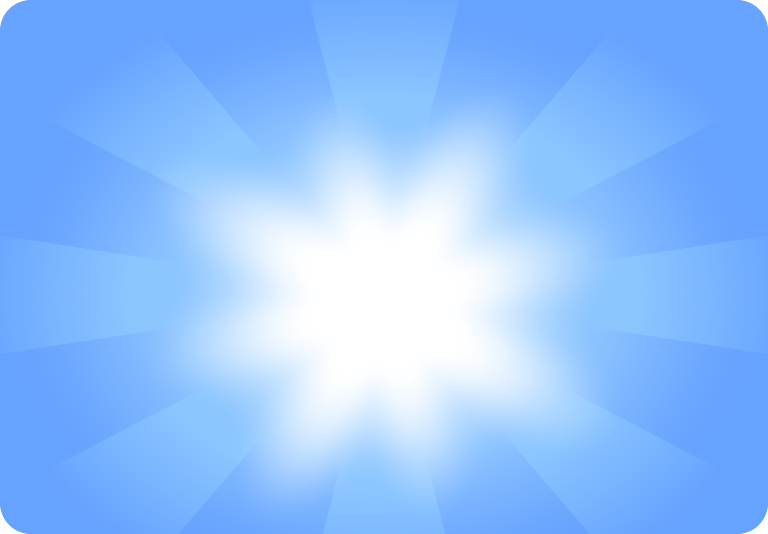
Write a Shadertoy shader that draws this background.

```glsl
// A rounded blue panel with eight pale sunburst rays and a soft white star glow.
// Rays are alternating sectors in stretched polar space, faded by radius;
// the glow is a wide falloff whose radius ripples with the angle.

#define RAY_COUNT 8.0
#define RAY_STRETCH 1.287
#define RAY_REACH 0.60
#define RAY_CENTER_Y 0.448
#define GLOW_CENTER_Y 0.431
#define GLOW_STRETCH 1.13
#define GLOW_RADIUS 0.25
#define CORNER_RADIUS 0.058

const vec3 SKY = vec3(0.400, 0.635, 1.0);
const vec3 HAZE = vec3(0.570, 0.785, 1.0);
const vec3 RAY = vec3(0.545, 0.775, 1.0);
const vec3 WHITE = vec3(1.0);

// Signed distance to a box with rounded corners.
float roundedBox(vec2 p, vec2 halfSize, float radius) {
    vec2 q = abs(p) - halfSize + radius;
    return length(max(q, 0.0)) + min(max(q.x, q.y), 0.0) - radius;
}

// Coverage of the alternating sectors, one centred on the x axis.
float raySectors(vec2 p, float pixel) {
    float wave = cos(RAY_COUNT * atan(p.y, p.x));
    float edgeDistance = wave * length(p) / RAY_COUNT;
    return smoothstep(-0.75 * pixel, 0.75 * pixel, edgeDistance);
}

// Blurred eight-pointed star; every second point is longer.
float starGlow(vec2 p) {
    float angle = atan(p.y, p.x);
    float points = 0.030 * cos(8.0 * (angle - radians(15.0)));
    float longPoints = 0.015 * cos(4.0 * (angle - radians(60.0)));
    p.x /= GLOW_STRETCH;
    float r = length(p) / (GLOW_RADIUS + points + longPoints);
    return 1.0 - smoothstep(0.44, 1.60, r);
}

void mainImage(out vec4 fragColor, in vec2 fragCoord) {
    float pixel = 1.0 / iResolution.y;
    vec2 size = iResolution.xy * pixel;
    vec2 uv = fragCoord * pixel;

    // Sky with a faint radial haze
    vec2 burst = uv - vec2(0.5 * size.x, RAY_CENTER_Y);
    burst.x /= RAY_STRETCH;
    float r = length(burst);
    vec3 color = mix(SKY, HAZE, 1.0 - smoothstep(0.24, 0.56, r));

    // Rays fading toward their tips
    float fade = clamp((RAY_REACH - r) / 0.23, 0.0, 1.0);
    vec3 rayColor = max(color, mix(SKY, RAY, fade));
    color = mix(color, rayColor, raySectors(burst, pixel));

    // White glow
    color = mix(color, WHITE, starGlow(uv - vec2(0.5 * size.x, GLOW_CENTER_Y)));

    // Rounded panel corners
    float panel = roundedBox(uv - 0.5 * size, 0.5 * size, CORNER_RADIUS);
    color = mix(color, WHITE, smoothstep(-0.5 * pixel, 0.5 * pixel, panel));

    fragColor = vec4(color, 1.0);
}
```
